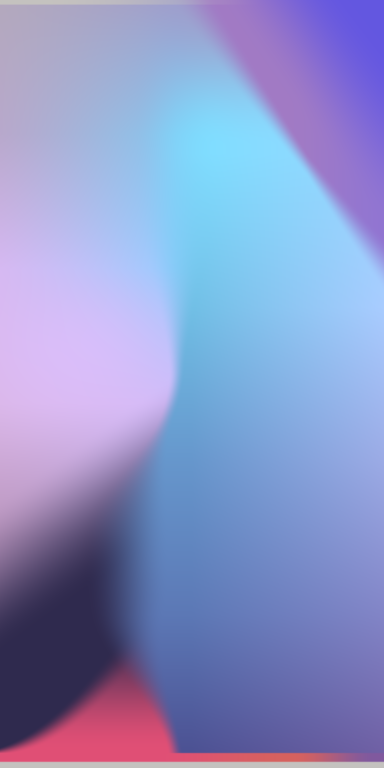
This background is drawn by a Shadertoy shader. Its source:

```glsl
#define RIDGE_X 0.46
#define RIDGE_BEND 0.13
#define DARK vec3(0.185, 0.165, 0.305)
#define CORAL vec3(0.88, 0.31, 0.46)
#define LILAC vec3(0.88, 0.75, 1.00)
#define PLUM vec3(0.63, 0.48, 0.77)
#define INDIGO vec3(0.39, 0.34, 0.88)
#define HAZE vec3(0.62, 0.62, 0.80)
#define PAPER vec3(0.77, 0.76, 0.75)

// Five evenly spaced colour stops over t in 0..1
vec3 ramp(float t, vec3 a, vec3 b, vec3 c, vec3 d, vec3 e) {
    t = clamp(t, 0.0, 1.0) * 4.0;
    vec3 col = mix(a, b, clamp(t, 0.0, 1.0));
    col = mix(col, c, clamp(t - 1.0, 0.0, 1.0));
    col = mix(col, d, clamp(t - 2.0, 0.0, 1.0));
    return mix(col, e, clamp(t - 3.0, 0.0, 1.0));
}

float fall(float lo, float hi, float x) {
    return 1.0 - smoothstep(lo, hi, x);
}

// Cyan to slate sheet on the right
vec3 bluePanel(vec2 p) {
    float t = p.y / 0.8;
    vec3 inner = ramp(t, vec3(0.29, 0.30, 0.56), vec3(0.36, 0.47, 0.71),
                      vec3(0.40, 0.59, 0.80), vec3(0.44, 0.75, 0.90), vec3(0.49, 0.87, 1.00));
    vec3 outer = ramp(t, vec3(0.43, 0.36, 0.63), vec3(0.51, 0.52, 0.78),
                      vec3(0.61, 0.67, 0.90), vec3(0.66, 0.80, 1.00), vec3(0.60, 0.84, 1.00));
    vec3 col = mix(inner, outer, clamp((p.x - 0.5) * 2.0, 0.0, 1.0));
    return mix(col, HAZE, smoothstep(0.81, 1.0, p.y));
}

// Pink and lilac lobe on the left
vec3 lilacPanel(vec2 p) {
    float t = (p.y - 0.3) / 0.7;
    vec3 outer = ramp(t, vec3(0.72, 0.58, 0.74), vec3(0.85, 0.71, 0.89),
                      vec3(0.83, 0.72, 0.94), vec3(0.72, 0.66, 0.80), vec3(0.70, 0.66, 0.74));
    vec3 inner = ramp(t, vec3(0.62, 0.56, 0.76), vec3(0.81, 0.73, 0.97),
                      vec3(0.55, 0.81, 1.00), vec3(0.52, 0.78, 0.94), HAZE);
    vec3 col = mix(outer, inner, pow(clamp(p.x / RIDGE_X, 0.0, 1.0), 1.2));
    vec2 q = (p - vec2(0.2, 0.54)) / vec2(0.28, 0.11);
    return mix(col, LILAC, 0.65 * exp(-dot(q, q)));
}

// Shadow below the lobe with the coral glow under it
vec3 leftSide(vec2 p) {
    float lobe = smoothstep(-0.10, 0.10, p.y - 0.25 - 0.36 * p.x);
    vec3 col = mix(DARK, lilacPanel(p), lobe);
    float crest = 0.022 + 0.1 * p.x + 0.9 * p.x * p.x;
    float soft = 0.005 + 0.08 * p.x;
    float glow = fall(-soft, soft, p.y - crest) * fall(0.02, 0.20, p.y);
    return mix(col, CORAL, glow);
}

void mainImage(out vec4 fragColor, in vec2 fragCoord) {
    vec2 p = fragCoord / iResolution.xy;
    float px = 1.0 / iResolution.y;

    // Ridge between both panels, crisp in the middle and soft elsewhere
    float bend = fall(0.30, 0.52, p.y) * smoothstep(0.0, 0.2, p.y);
    float ridge = RIDGE_X - RIDGE_BEND * bend;
    float soft = 0.02 + 0.09 * smoothstep(0.50, 0.76, p.y)
               + 0.09 * fall(0.30, 0.46, p.y) * smoothstep(0.02, 0.25, p.y);
    vec3 col = mix(leftSide(p), bluePanel(p), smoothstep(-soft, soft, p.x - ridge));

    // Violet corner above a slightly curved diagonal
    float k = 1.0 - p.x;
    float rise = p.y - (0.655 + 0.62 * k + 0.16 * k * k);
    vec3 violet = mix(PLUM, vec3(0.57, 0.46, 0.82), smoothstep(0.75, 1.0, p.x));
    violet = mix(violet, INDIGO, smoothstep(0.05, 0.29, rise));
    float edge = 0.016 + 0.10 * abs(p.x - 0.8);
    col = mix(col, violet, smoothstep(-edge, edge, rise));

    // Coral band and pale margin at the bottom
    vec3 band = mix(CORAL, vec3(0.84, 0.38, 0.37), smoothstep(0.4, 0.75, p.x));
    band = mix(band, vec3(0.50, 0.35, 0.62), smoothstep(0.76, 0.98, p.x));
    col = mix(col, band, fall(0.0195 - px, 0.0195 + px, p.y));
    col = mix(col, PAPER, fall(0.008 - px, 0.008 + px, p.y));

    // Pale margin at the top, fading to the right
    float margin = smoothstep(0.994 - px, 0.994 + px, p.y);
    col = mix(col, PAPER, margin * fall(0.1, 0.7, p.x));

    fragColor = vec4(col, 1.0);
}
```
